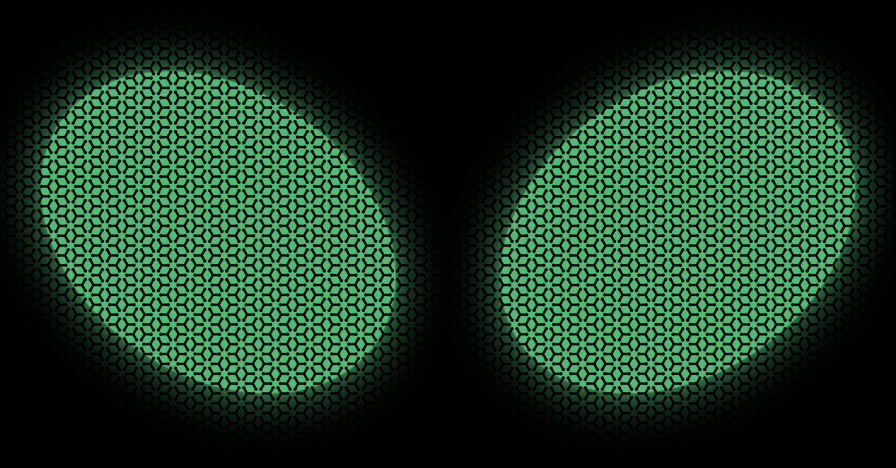
Reproduce this background procedurally as a WebGL 2 fragment shader.

```glsl
#version 300 es
precision highp float;

uniform vec2 u_resolution;
out vec4 fragColor;

// Approximate signed distance to an axis-aligned ellipse
float ellipseDistance(vec2 p, vec2 radii) {
  float k = length(p / radii);
  return k * (k - 1.0) / max(length(p / (radii * radii)), 1e-4);
}

// Offset from the nearest point of a triangular lattice with unit spacing
vec2 latticeOffset(vec2 p) {
  vec2 period = vec2(sqrt(3.0), 1.0);
  vec2 a = mod(p + 0.5 * period, period) - 0.5 * period;
  vec2 b = mod(p, period) - 0.5 * period;
  return dot(a, a) < dot(b, b) ? a : b;
}

// Distance to the dark three-armed gaps between six-petal flowers
float gapDistance(vec2 p) {
  vec2 v = abs(latticeOffset(p));
  vec2 foldNormal = vec2(-0.5, 0.5 * sqrt(3.0));
  v -= 2.0 * max(dot(v, foldNormal), 0.0) * foldNormal;
  float arm = length(v - vec2(clamp(v.x, 0.23, 0.6), 0.0)) - 0.06;
  float tip = length(v - vec2(0.25, 0.0)) - 0.085;
  return min(arm, tip);
}

void main() {
  float pixel = 1.0 / u_resolution.x;
  vec2 p = gl_FragCoord.xy * pixel;

  // Mirrored pair of tilted ellipses
  vec2 q = vec2(abs(p.x - 0.5), p.y) - vec2(0.2565, 0.263);
  vec2 axis = vec2(0.815, 0.579);
  vec2 local = vec2(dot(q, axis), dot(q, vec2(-axis.y, axis.x)));
  float edge = ellipseDistance(local, vec2(0.215, 0.159));

  // Solid interior with a soft outer glow
  float fill = 1.0 - smoothstep(-1.2 * pixel, 1.2 * pixel, edge);
  float glow = 0.6 * exp(-max(edge, 0.0) / 0.021);
  glow *= 1.0 - smoothstep(0.02, 0.085, edge);
  float light = mix(glow, 1.0, fill);

  // Flower lattice laid over the light
  float spacing = 0.022;
  float gap = gapDistance((p - vec2(0.3837, 0.3142)) / spacing) * spacing;
  float petals = smoothstep(-0.7 * pixel, 0.7 * pixel, gap);

  vec3 green = vec3(0.30, 0.74, 0.45);
  fragColor = vec4(green * light * petals, 1.0);
}
```
